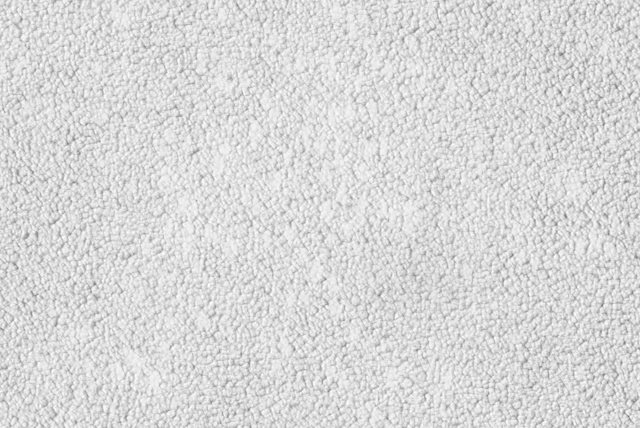
A Shadertoy shader for this texture:

```glsl
// White stucco wall: small irregular grains from two layers of soft cellular
// noise, lit from the left with darkened crevices between them. Worn flat
// flecks and faint broad stains vary the relief and the tone.

const vec3 WALL_TINT = vec3(1.0);
const float WALL_TONE = 0.882;
const float WORN_TONE = 0.925;
const float LIGHT_ANGLE = -0.35;
const vec2 GRAIN_ACROSS = vec2(0.8, 0.6);

// Three random values per cell
vec3 hash3(vec2 cell) {
    vec3 q = fract(cell.xyx * vec3(0.1031, 0.1030, 0.0973));
    q += dot(q, q.yxz + 33.33);
    return fract((q.xxy + q.yzz) * q.zyx);
}

// Soft minimum of squared distance to jittered points;
// sizeSpread makes some grains larger than their neighbours
float softCells(vec2 p, float sharpness, float sizeSpread) {
    vec2 cell = floor(p);
    vec2 local = p - cell;
    float total = 0.0;
    for (int y = -1; y <= 1; y++) {
        for (int x = -1; x <= 1; x++) {
            vec2 neighbour = vec2(float(x), float(y));
            vec3 rnd = hash3(cell + neighbour + 400.0);
            vec2 toPoint = neighbour + rnd.xy - local;
            total += exp(-sharpness * (dot(toPoint, toPoint) + sizeSpread * rnd.z));
        }
    }
    return -log(total + 1e-9) / sharpness;
}

// Layered, turned sines, roughly -1 to 1
float waves(vec2 p) {
    float sum = 0.0;
    float weight = 0.5;
    for (int i = 0; i < 4; i++) {
        sum += weight * sin(p.x + 1.7 * sin(p.y * 0.8)) * cos(p.y + 1.3 * sin(p.x * 0.7));
        p = mat2(1.2, 1.5, -1.5, 1.2) * p + 2.3;
        weight *= 0.6;
    }
    return sum;
}

// Coordinates across and along a direction
vec2 alignTo(vec2 p, vec2 across) {
    return vec2(dot(p, across), dot(p, vec2(-across.y, across.x)));
}

// Height of the plaster: irregular grains with finer grit on top
float plasterHeight(vec2 p, vec2 across) {
    vec2 bend = vec2(waves(p * 60.0), waves(p * 52.0 + 7.0));
    vec2 slanted = alignTo(p + 0.0035 * bend, across);
    float grains = softCells(slanted * vec2(104.0, 88.0), 14.0, 0.25);
    float grit = softCells(slanted.yx * vec2(170.0, 185.0) + 31.0, 12.0, 0.2);
    return -grains - 0.42 * grit;
}

// Slope towards the light plus the depth of the crevices
float reliefLight(vec2 p, vec2 away, float reach, float creviceDepth) {
    float behind = plasterHeight(p + away * reach, GRAIN_ACROSS);
    float front = plasterHeight(p - away * reach, GRAIN_ACROSS);
    float depth = 0.5 * (behind + front) + 0.26;
    return behind - front + creviceDepth * depth;
}

// Soft round region
float blob(vec2 p, vec2 centre, vec2 radius) {
    vec2 d = (p - centre) / radius;
    return exp(-dot(d, d));
}

// Tall, scattered flecks where the surface is rubbed smooth
float wornFlecks(vec2 p, float coverage) {
    vec2 bent = p + 0.008 * vec2(waves(p * 40.0), waves(p * 33.0 + 4.0));
    float spots = softCells(bent * vec2(38.0, 18.0), 14.0, 0.45);
    return smoothstep(0.06, -0.02, spots - 0.17 * coverage);
}

// Compress highlights, deepen shadows
float shapeLight(float light) {
    return light > 0.0 ? light / (1.0 + 1.8 * light) : 1.05 * light;
}

void mainImage(out vec4 fragColor, in vec2 fragCoord) {
    vec2 p = fragCoord / iResolution.y;

    // Broad and patchy variation over the wall
    float drift = waves(p * vec2(6.0, 4.0) + 1.0);
    float mottle = waves(p * vec2(27.0, 20.0) + 5.0);
    float middle = blob(p, vec2(0.82, 0.58), vec2(0.42, 0.35));
    float stain = blob(p, vec2(0.97, 0.34), vec2(0.13, 0.09));
    float rightSide = smoothstep(1.1, 1.5, p.x);

    // Relief, weaker on the worn flecks
    float worn = wornFlecks(p, 0.45 + 0.6 * middle + 0.4 * drift);
    float roughness = 1.0 - 0.15 * middle + 0.15 * rightSide - 0.12 * drift - 0.2 * mottle;
    float angle = LIGHT_ANGLE + 0.5 * waves(p * 9.0 + 3.0);
    vec2 away = vec2(cos(angle), sin(angle));
    float light = 0.27 * roughness * reliefLight(p, away, 0.0023, 0.7);
    light *= 1.0 - 0.6 * worn;

    // Tone
    float tone = mix(WALL_TONE, WORN_TONE, 0.7 * worn);
    tone += 0.016 * middle - 0.030 * stain - 0.012 * rightSide;
    tone += 0.014 * drift + 0.015 * mottle + shapeLight(light);

    fragColor = vec4(WALL_TINT * clamp(tone, 0.0, 1.0), 1.0);
}
```
